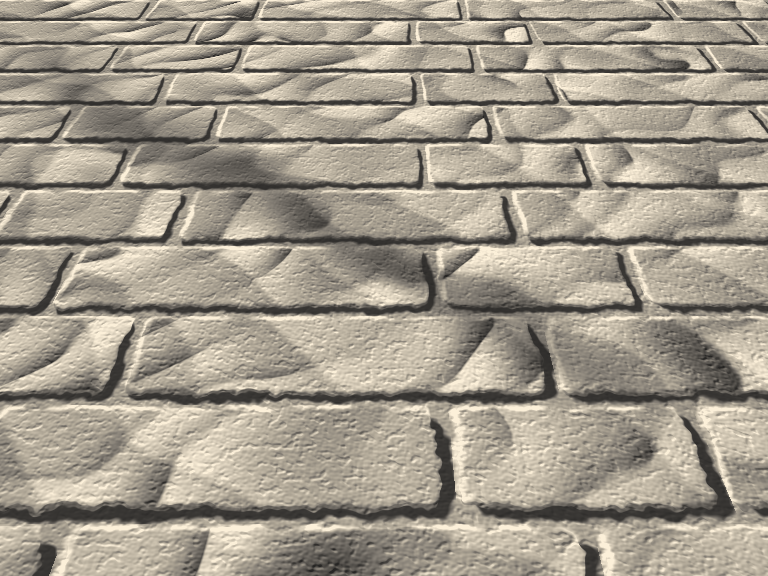
Give the GLSL for this texture, as a Shadertoy shader.

```glsl
// Stucco brick wall seen at a slant: rows shrink toward the top, each with a
// repeat of one short and two long bricks. Rough box distances give the edges,
// sawtooth noise the trowelled facets, and fine gradient noise the plaster.

vec2 hash2(vec2 p) {
    vec3 a = fract(p.xyx * vec3(0.1031, 0.1030, 0.0973));
    a += dot(a, a.yzx + 33.33);
    return fract((a.xx + a.yz) * a.zy);
}

float cornerSlope(vec2 cell, vec2 f) {
    return dot(hash2(cell) * 2.0 - 1.0, f);
}

float gradientNoise(vec2 p) {
    vec2 i = floor(p), f = fract(p), e = vec2(1.0, 0.0);
    vec2 u = f * f * f * (f * (f * 6.0 - 15.0) + 10.0);
    return mix(mix(cornerSlope(i, f), cornerSlope(i + e, f - e), u.x),
               mix(cornerSlope(i + e.yx, f - e.yx), cornerSlope(i + 1.0, f - 1.0), u.x), u.y);
}

float roundedBox(vec2 p, vec2 halfSize, float radius) {
    vec2 d = abs(p) - halfSize + radius;
    return length(max(d, 0.0)) + min(max(d.x, d.y), 0.0) - radius;
}

// Plaster height: scattered pits over lumps and crumbs
float plaster(vec2 p) {
    float lumps = gradientNoise(p * vec2(70.0, 125.0)) + 0.4 * gradientNoise(p * vec2(31.0, 47.0) + 3.0);
    float crumbs = gradientNoise(p * vec2(165.0, 240.0) + 7.0);
    return 0.7 * smoothstep(-0.4, -0.05, lumps + 0.4 * crumbs) + 0.5 * lumps + 0.65 * crumbs;
}

void mainImage(out vec4 fragColor, in vec2 fragCoord) {
    // Perspective: depth grows toward the viewer, ground keeps square proportions
    float x = (fragCoord.x - 0.5 * iResolution.x) / iResolution.y;
    float fromTop = 1.0 - fragCoord.y / iResolution.y;
    float depth = fromTop + 0.5556;
    float pixel = 1.0 / (iResolution.y * depth);
    vec2 ground = vec2(x / depth, -log(depth));

    // Row, then brick within the repeat short, long, long
    float rowPos = 8.95 / depth - 0.11;
    float row = floor(rowPos);
    float v = rowPos - row;
    float rowHeight = depth / 8.95;
    float along = ground.x - (mod(row, 2.0) < 0.5 ? 0.088 : -0.709);
    float repeat = floor(along / 1.575);
    along -= repeat * 1.575;
    float slot = along < 0.335 ? 0.0 : (along < 0.955 ? 1.0 : 2.0);
    float width = slot < 0.5 ? 0.335 : 0.62;
    float s = along - (slot < 0.5 ? 0.0 : 0.335 + (slot - 1.0) * 0.62);
    vec2 seed = hash2(vec2(row + 3.0, repeat * 3.0 + slot + 40.0)) * 50.0;

    // Brick outline with crumbled edges, rougher below than above
    vec2 halfSize = vec2(0.5 * width - 0.013, 0.415 * rowHeight);
    vec2 p = vec2(s - 0.5 * width + 0.006, (v - 0.555) * rowHeight);
    float chip = gradientNoise(ground * 20.0 + seed) * 0.08 + gradientNoise(ground * 75.0 + seed) * 0.05;
    p += vec2(1.0, mix(1.0, 0.5, v)) * chip * rowHeight;
    p.x += 0.009 * gradientNoise(ground * 18.0 + seed.yx);
    float radius = 0.1 * rowHeight;
    vec2 toLight = vec2(-0.7, 0.7);
    float edge = roundedBox(p, halfSize, radius);
    float soft = max(pixel, 0.001);
    float face = smoothstep(soft, -soft, edge);

    // Visible side below the face, and the shadow cast past it
    float side = smoothstep(soft, -soft, roundedBox(p + vec2(0.0, 0.035) * rowHeight, halfSize, radius));
    side *= smoothstep(0.65, 1.1, depth);
    float reach = 0.095 + 0.05 * gradientNoise(ground * 15.0 + 3.0);
    float shade = roundedBox(p + vec2(-0.9, 1.0) * reach * rowHeight, halfSize, radius);
    float shadow = smoothstep(0.025 * rowHeight + pixel, -0.01 * rowHeight, shade);

    // Plaster relief lit from the upper left
    float relief = plaster(ground) - plaster(ground + vec2(-0.0016, 0.0024));
    float grain = relief * mix(0.15, 0.25, smoothstep(0.6, 1.3, depth));

    // Trowelled facets: curved blades, one edge sharp in places and blurred in others
    vec2 blade = vec2(s * 4.5, v * 0.9) + seed;
    float ramp = fract(s * 5.0 - v * 0.8 + 1.5 * gradientNoise(blade) + seed.x);
    float blur = mix(0.06, 0.4, smoothstep(-0.15, 0.3, gradientNoise(blade * 1.4 + 31.0)));
    ramp *= smoothstep(1.0, 1.0 - blur, ramp);
    float patchy = smoothstep(-0.25, 0.3, gradientNoise(blade * 0.9 + 19.0));
    float facet = (0.4 - ramp * ramp * 1.25) * mix(0.12, 0.72, patchy);
    float crease = fract(s * 3.5 + v * 0.6 + gradientNoise(blade * 0.8 + 47.0) + seed.y);
    facet += (0.4 - crease * smoothstep(1.0, 0.9, crease)) * 0.2;

    // Brightness of joint and brick, with cast shadows and sunlit rims
    float joint = mix(0.6 + grain, 0.06 + 0.12 * grain, shadow * 0.96);
    joint = mix(joint, 0.36 + grain, side * 0.8);
    float brick = 0.63 + facet + grain + 0.12 * gradientNoise(ground * 7.0);
    float tone = mix(joint, brick, face);
    float rim = smoothstep(0.028 * rowHeight + pixel, 0.0, abs(edge));
    float leftRim = smoothstep(0.06 * rowHeight + pixel, 0.015 * rowHeight, abs(edge + 0.01 * rowHeight));
    float above = smoothstep(0.6, 0.9, p.y / halfSize.y) * smoothstep(1.1, 0.9, p.x / halfSize.x);
    float leftward = smoothstep(0.014, 0.0, p.x + halfSize.x) * smoothstep(-1.05, -0.8, p.y / halfSize.y);
    float broken = smoothstep(-0.3, 0.2, gradientNoise(ground * 20.0 + 5.0));
    tone += 0.45 * max(rim * above * broken, leftRim * leftward * mix(0.5, 1.0, broken));
    tone -= 0.15 * rim * face * (1.0 - max(above, leftward));

    // Soft diagonal shadow across the wall, and gentle falloff at the sides
    float offLine = (fromTop - 0.446 - 0.53 * x + 0.04 * gradientNoise(vec2(x, fromTop) * 6.0)) / 0.055;
    float band = exp(-offLine * offLine) * smoothstep(-0.7, -0.45, x) * (1.0 - smoothstep(0.3, 0.6, x));
    tone *= 1.0 - 0.42 * band;
    tone *= 1.07 - 0.22 * x * x;

    vec3 ink = vec3(0.15, 0.145, 0.14);
    vec3 cream = vec3(0.965, 0.92, 0.85);
    vec3 color = mix(ink, cream, clamp(tone, 0.0, 1.03));
    fragColor = vec4(color - vec3(0.0, 0.003, 0.02) * smoothstep(0.4, 0.7, tone), 1.0);
}
```
